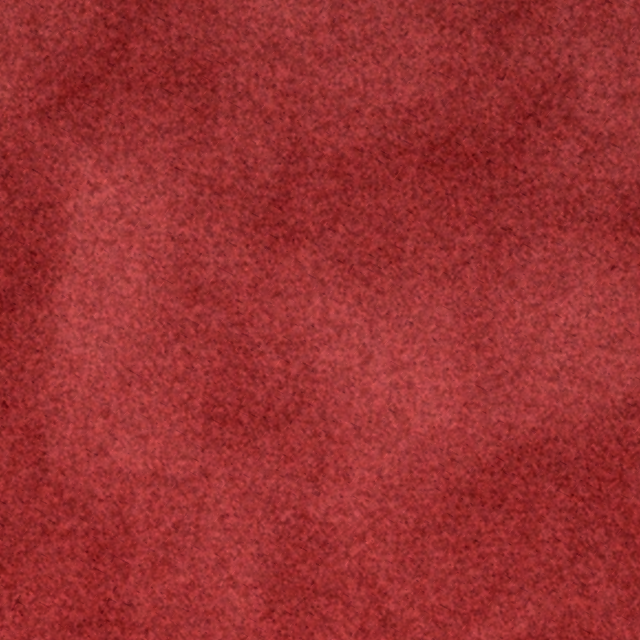
Write a three.js fragment shader that draws this texture.

```glsl
// Worn red plush: cloudy patches of brushed pile under short tufted grain.
// Layered value noise sets the tone, and the tone moves the colour from deep
// crimson to dusty rose; sparse dark pits and pale fibre tips lie on top.

varying vec2 vUv;

float hash(vec2 p) {
  vec3 q = fract(p.xyx * vec3(0.1031, 0.1030, 0.0973));
  q += dot(q, q.yzx + 33.33);
  return fract((q.x + q.y) * q.z);
}

float noise(vec2 p) {
  vec2 cell = floor(p);
  vec2 f = fract(p);
  f = f * f * (3.0 - 2.0 * f);
  float low = mix(hash(cell), hash(cell + vec2(1.0, 0.0)), f.x);
  float high = mix(hash(cell + vec2(0.0, 1.0)), hash(cell + 1.0), f.x);
  return mix(low, high, f.y);
}

mat2 rotation(float angle) {
  float c = cos(angle);
  float s = sin(angle);
  return mat2(c, s, -s, c);
}

// Centred cloud noise, about -0.5 to 0.5
float clouds(vec2 p) {
  float sum = 0.0;
  float weight = 0.5;
  for (int i = 0; i < 5; i++) {
    sum += weight * (noise(p) - 0.5);
    p = rotation(0.6) * p * 2.03 + 17.3;
    weight *= 0.56;
  }
  return sum;
}

// Short fibres lying along one direction
float fibres(vec2 uv, float angle, vec2 density) {
  return noise(rotation(angle) * uv * density.x * vec2(1.0, density.y) + 60.0);
}

void main() {
  vec2 uv = vUv;

  // Brushed patches, with edges bent by a slower noise
  vec2 bend = vec2(noise(uv * 6.0 + 3.1), noise(uv * 6.0 + 41.7)) - 0.5;
  float patches = clouds(uv * vec2(5.6, 4.6) + bend * 0.9 + 8.0);
  float bruises = smoothstep(0.62, 0.9, noise(uv * 7.0 + bend + 25.0));

  // Light falls off towards the top and the right edge
  float light = 0.085 * (0.5 - uv.y) - 0.035 * smoothstep(0.55, 1.0, uv.x) + 0.01;

  // Tufted grain: two leaning fibre layers, fine fuzz and faint weft rows
  float grain = 0.14 * (fibres(uv, 0.9, vec2(135.0, 1.7)) - 0.5);
  grain += 0.12 * (fibres(uv, -0.7, vec2(150.0, 1.5)) - 0.5);
  grain += 0.09 * (noise(uv * 290.0 + 9.0) - 0.5);
  grain += 0.04 * (noise(uv * vec2(45.0, 170.0)) - 0.5);

  float tone = light + 0.22 * patches - 0.04 * bruises + grain;

  // Pits between tufts and bright fibre tips
  float pits = smoothstep(0.83, 0.97, fibres(uv + 0.37, 0.5, vec2(120.0, 1.6)));
  float tips = smoothstep(0.86, 0.98, fibres(uv + 0.71, -0.9, vec2(165.0, 1.5)));
  tone += 0.07 * tips - 0.09 * pits;

  // Dusty greyed pile against saturated pile
  float dust = 0.08 * patches + 0.05 * (noise(uv * 95.0 + 70.0) - 0.5);
  dust += 0.018 * (uv.y - 0.5) - 0.012 * bruises;

  vec3 color = vec3(0.614, 0.199, 0.201) + tone * vec3(1.0, 0.58, 0.58);
  color += dust * vec3(-0.25, 0.6, 0.55);

  // Slight drift between warm and bluish threads
  color.b += 0.03 * (noise(uv * 120.0 + 11.0) - 0.5) + 0.012 * pits;

  gl_FragColor = vec4(clamp(color, 0.0, 1.0), 1.0);
}
```
